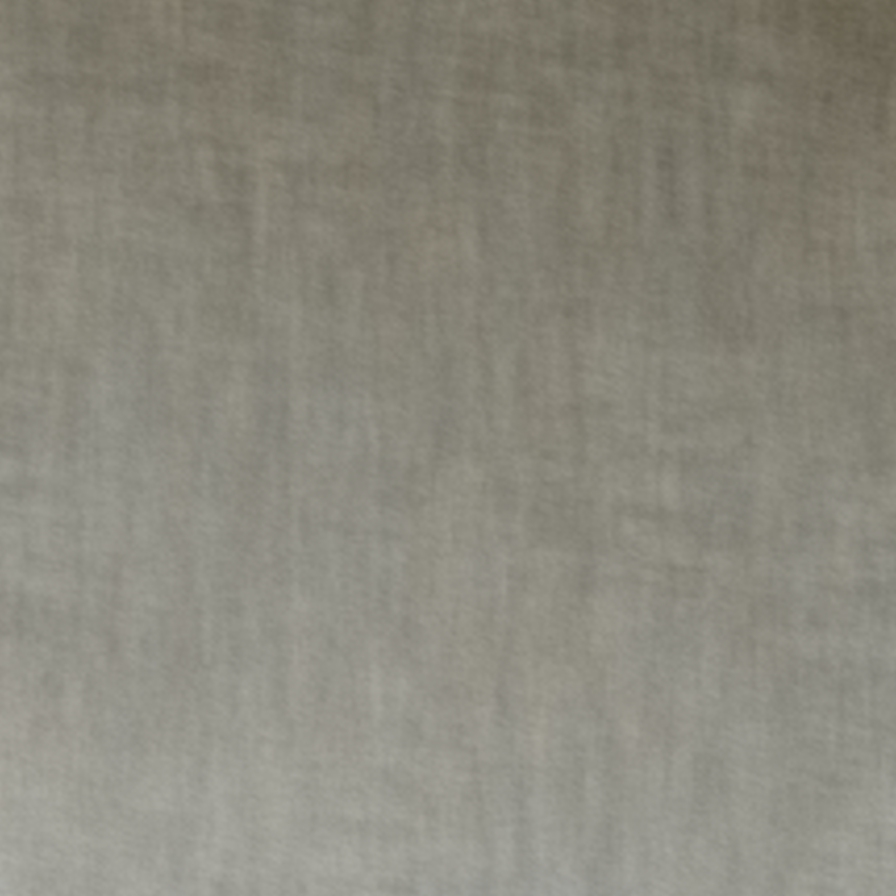
This texture is drawn by a three.js fragment shader. Its source:

```glsl
// Softly lit grey linen: uneven vertical threads, faint sloping weft and fine fuzz.
varying vec2 vUv;

const vec3 LIGHT_CLOTH = vec3(0.640, 0.642, 0.615);
const vec3 DARK_CLOTH = vec3(0.452, 0.432, 0.372);
const vec3 WARM_TINT = vec3(0.009, 0.000, -0.010);
const vec2 SHADE_DIRECTION = vec2(0.22, 0.78);
const float WEFT_SLOPE = 0.13;
const float WARP_CONTRAST = 0.068;
const float WEFT_CONTRAST = 0.056;
const float FUZZ_CONTRAST = 0.052;
const float CLOUD_CONTRAST = 0.020;
const float TINT_STRENGTH = 0.8;

float hash(vec2 cell) {
  vec3 p = fract(vec3(cell.xyx) * 0.1031);
  p += dot(p, p.yzx + 33.33);
  return fract((p.x + p.y) * p.z);
}

// Smooth value noise, centred on zero.
float noise(vec2 p) {
  vec2 cell = floor(p);
  vec2 f = fract(p);
  f = f * f * (3.0 - 2.0 * f);
  float low = mix(hash(cell), hash(cell + vec2(1.0, 0.0)), f.x);
  float high = mix(hash(cell + vec2(0.0, 1.0)), hash(cell + vec2(1.0, 1.0)), f.x);
  return mix(low, high, f.y) - 0.5;
}

// Sum of octaves stretched by the given frequency.
float layeredNoise(vec2 p, vec2 frequency) {
  float sum = 0.0;
  float weight = 0.5;
  for (int i = 0; i < 3; i++) {
    sum += weight * noise(p * frequency + float(i) * 37.0 + 11.0);
    frequency *= 1.9;
    weight *= 0.68;
  }
  return sum;
}

// Vertical threads that waver slightly and fade along their length.
float warpThreads(vec2 p) {
  p.x += 0.006 * noise(p * vec2(5.0, 14.0));
  float threads = layeredNoise(p, vec2(48.0, 9.0));
  float strands = noise(p * vec2(100.0, 22.0) + 71.0);
  return threads + 0.35 * strands;
}

// Shorter cross threads that fall towards the right, strong only in patches.
float weftThreads(vec2 p) {
  p.y += WEFT_SLOPE * p.x + 0.010 * noise(p * 9.0 + 19.0);
  float threads = layeredNoise(p + 5.0, vec2(12.0, 48.0));
  float patches = smoothstep(-0.35, 0.3, noise(p * vec2(4.0, 6.0) + 53.0));
  return threads * mix(0.45, 1.35, patches);
}

// Short fibres and grain at the limit of sharpness.
float fuzz(vec2 p) {
  vec2 slanted = vec2(p.x - 0.5 * p.y, p.y + 0.5 * p.x);
  return 0.55 * noise(slanted * vec2(100.0, 170.0) + 7.0)
       + 0.45 * noise(p * 215.0 + 29.0);
}

void main() {
  // Broad light, from the pale lower left to the dim upper right.
  float shade = dot(vUv, SHADE_DIRECTION);
  float corner = smoothstep(0.65, 1.0, vUv.x) * smoothstep(0.7, 1.0, vUv.y);
  vec3 cloth = mix(LIGHT_CLOTH, DARK_CLOTH, shade + 0.08 * corner);

  // Woven relief and soft creases.
  float relief = WARP_CONTRAST * warpThreads(vUv)
               + WEFT_CONTRAST * weftThreads(vUv)
               + FUZZ_CONTRAST * fuzz(vUv)
               + CLOUD_CONTRAST * noise(vUv * vec2(5.0, 7.0) + 3.0);

  // Blotches and streaks that drift between warm and cool grey.
  float tint = noise(vUv * vec2(5.0, 4.0) + 83.0)
             + 0.8 * noise(vUv * vec2(30.0, 11.0) + 97.0);

  gl_FragColor = vec4(cloth + relief + TINT_STRENGTH * tint * WARM_TINT, 1.0);
}
```
